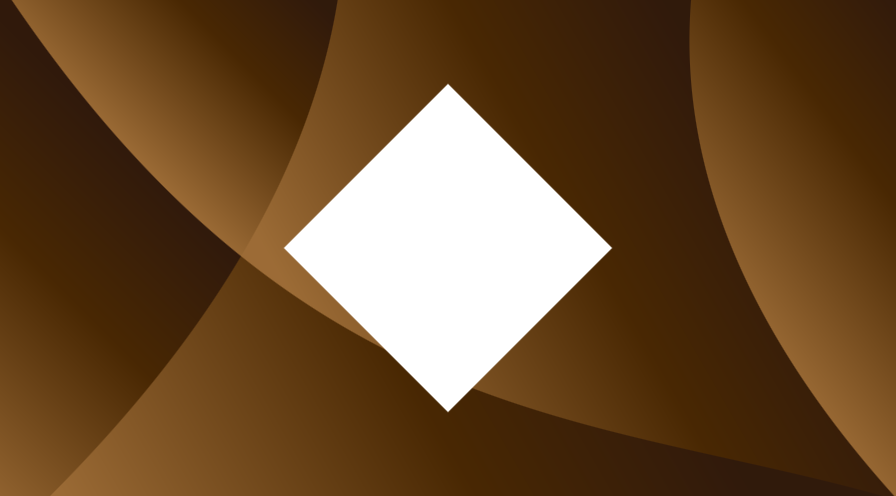
A WebGL 2 fragment shader for this background:

```glsl
#version 300 es
precision highp float;
// Overlapping bronze sheets with a white diamond in the middle.
// Three polynomial curves split the canvas into five regions; each region
// carries its own linear gradient over a shared three-stop brown palette.

#define DARK vec3(0.19, 0.10, 0.045)
#define MID vec3(0.285, 0.155, 0.01)
#define LIGHT vec3(0.61, 0.42, 0.21)
#define MID_STOP 0.4
#define DIAMOND_RADIUS 0.331

uniform vec2 u_resolution;
out vec4 outColor;

// Brown palette: 0 is the shadow, 1 the highlight.
vec3 bronze(float t) {
    t = clamp(t, 0.0, 1.0);
    vec3 shadow = mix(DARK, MID, t / MID_STOP);
    vec3 glow = mix(MID, LIGHT, (t - MID_STOP) / (1.0 - MID_STOP));
    return t < MID_STOP ? shadow : glow;
}

// Linear gradient along axis, from the dark position to the light one.
vec3 sheet(vec2 p, vec2 axis, float darkAt, float lightAt) {
    return bronze((dot(p, axis) - darkAt) / (lightAt - darkAt));
}

// Antialiased coverage of the side where d is positive.
float cover(float d) {
    return clamp(0.5 + d / max(fwidth(d), 1e-5), 0.0, 1.0);
}

// Long arc falling from the top left to the bottom right: height at x.
float sweepY(float x) {
    float a = x - 0.0235, b = x - 0.4859, c = x - 0.9507;
    return a * (1.1168 + b * (-0.5887 + c * 0.1998));
}

// Arc leaning from the upper middle to the bottom left: x at depth y.
float leftArcX(float y) {
    return 0.6808 - 0.3773 * y - 0.4188 * y * (y - 0.5164);
}

// Arc bounding the right sheet: x at depth y.
float rightArcX(float y) {
    float d = y - 0.082;
    return 1.39 + 0.49 * d * d;
}

void main() {
    // Units of canvas height, with y measured down from the top edge.
    vec2 p = gl_FragCoord.xy / u_resolution.y;
    p.y = 1.0 - p.y;
    float aspect = u_resolution.x / u_resolution.y;

    float below = cover(p.y - sweepY(p.x));
    float middle = cover(p.x - leftArcX(p.y));
    float right = cover(p.x - rightArcX(p.y));

    // Gradients of the sheets.
    vec2 diagonal = vec2(-0.707, 0.707);
    vec2 shallow = vec2(0.87, -0.5);
    vec3 leftUpper = sheet(p, diagonal, -0.45, 0.035);
    vec3 leftLower = sheet(p, diagonal, 0.03, 0.77);
    vec3 midUpper = sheet(p, shallow, 1.162, 0.216);
    vec3 midLower = sheet(p, shallow, 0.82, -0.40);
    vec3 rightSheet = sheet(p, vec2(-0.8, 0.6), -1.455, -0.81);

    // Assemble the regions from left to right.
    vec3 upper = mix(mix(leftUpper, midUpper, middle), rightSheet, right);
    vec3 lower = mix(leftLower, midLower, middle);
    vec3 color = mix(upper, lower, below);

    // White diamond on top.
    vec2 q = abs(p - vec2(0.5 * aspect, 0.5));
    color = mix(color, vec3(1.0), cover(DIAMOND_RADIUS - q.x - q.y));

    outColor = vec4(color, 1.0);
}
```
